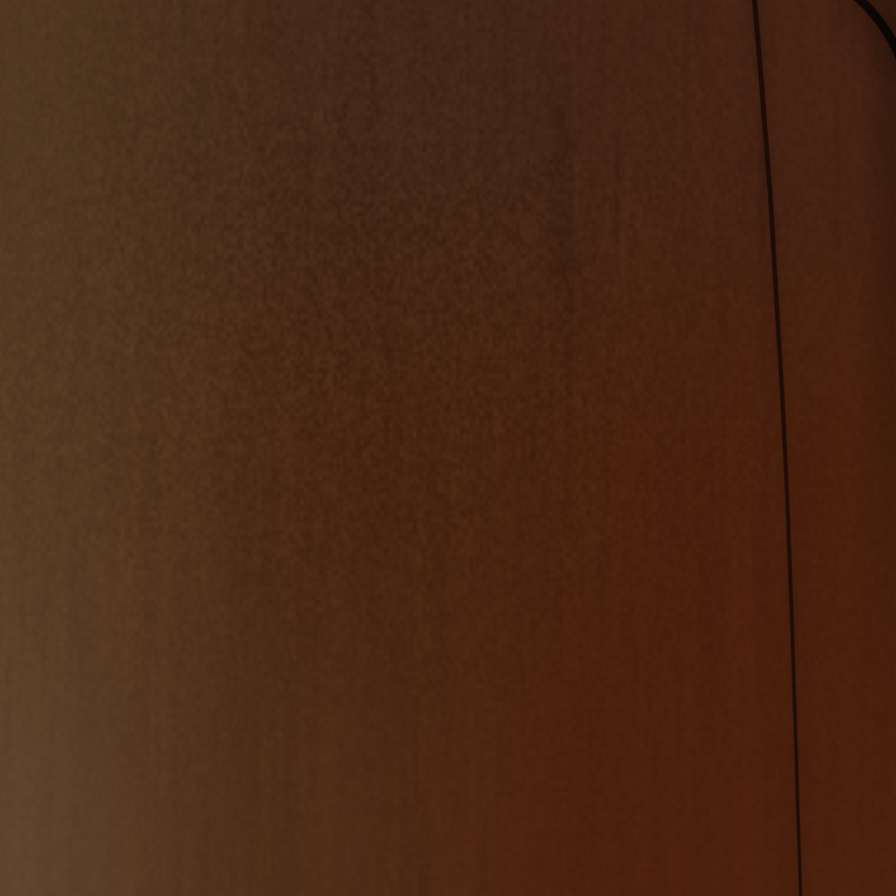
This texture is drawn by a WebGL 1 fragment shader. Its source:

```glsl
precision highp float;
// Dark brown wooden board with faint upright grain, fine speckle and a thin seam.
uniform vec2 u_resolution;

float hash(vec2 p) {
  vec3 q = fract(vec3(p.xyx) * 0.1031);
  q += dot(q, q.yzx + 33.33);
  return fract((q.x + q.y) * q.z);
}

float noise(vec2 p) {
  vec2 cell = floor(p);
  vec2 f = fract(p);
  f = f * f * (3.0 - 2.0 * f);
  float low = mix(hash(cell), hash(cell + vec2(1.0, 0.0)), f.x);
  float high = mix(hash(cell + vec2(0.0, 1.0)), hash(cell + 1.0), f.x);
  return mix(low, high, f.y);
}

float fbm(vec2 p) {
  float sum = 0.0;
  float weight = 0.5;
  for (int i = 0; i < 4; i++) {
    sum += weight * noise(p);
    p = p * 2.03 + 17.7;
    weight *= 0.5;
  }
  return sum;
}

// Broad light: pale olive at the left, red-brown at the lower right.
vec3 stain(vec2 uv) {
  vec3 top = mix(vec3(0.315, 0.215, 0.125), vec3(0.260, 0.150, 0.090), smoothstep(0.0, 0.45, uv.x));
  top = mix(top, vec3(0.275, 0.135, 0.075), smoothstep(0.45, 0.9, uv.x));
  vec3 middle = mix(vec3(0.340, 0.235, 0.140), vec3(0.282, 0.145, 0.065), smoothstep(-0.05, 0.45, uv.x));
  middle = mix(middle, vec3(0.290, 0.125, 0.048), smoothstep(0.4, 0.85, uv.x));
  vec3 bottom = mix(vec3(0.375, 0.270, 0.180), vec3(0.310, 0.180, 0.095), smoothstep(-0.05, 0.35, uv.x));
  bottom = mix(bottom, vec3(0.300, 0.130, 0.050), smoothstep(0.3, 0.7, uv.x));
  vec3 color = mix(bottom, middle, smoothstep(0.0, 0.5, uv.y));
  return mix(color, top, smoothstep(0.45, 0.9, uv.y));
}

void main() {
  vec2 uv = gl_FragCoord.xy / u_resolution;
  float pixel = 1.0 / min(u_resolution.x, u_resolution.y);
  vec3 color = stain(uv + 0.05 * (fbm(uv * vec2(5.0, 2.5)) - 0.47));

  // Upright grain, gently bent.
  float bend = uv.x + 0.02 * (noise(uv * vec2(3.0, 2.0) + 4.0) - 0.5);
  float grain = fbm(vec2(bend * 55.0, uv.y * 2.2)) - 0.47;
  float fine = noise(vec2(bend * 150.0, uv.y * 6.0)) - 0.5;
  float patches = smoothstep(0.3, 0.7, noise(uv * vec2(4.0, 3.0) + 9.0));
  color *= 1.0 + 0.08 * grain + 0.06 * fine * patches;

  // A few narrow dark veins toward the upper right.
  float vein = smoothstep(0.76, 0.95, noise(vec2(bend * 60.0, uv.y * 2.5 + 30.0)));
  color *= 1.0 - 0.11 * vein * smoothstep(0.4, 0.65, uv.x) * smoothstep(0.35, 0.75, uv.y);

  // Fine speckle, strongest above the centre.
  vec2 offset = (uv - vec2(0.38, 0.66)) / vec2(0.42, 0.38);
  float rough = 0.3 + 0.7 * exp(-dot(offset, offset));
  float speckle = noise(uv * vec2(270.0, 210.0)) + noise(uv * vec2(190.0, 150.0) + 51.0) - 1.0;
  color += vec3(0.040, 0.032, 0.024) * speckle * rough;

  // Thin seam, curving slightly from top to bottom.
  float seam = 0.893 - 0.02 * uv.y - 0.03 * uv.y * uv.y + 0.002 * (noise(vec2(uv.y * 9.0, 3.0)) - 0.5);
  float gap = abs(uv.x - seam);
  color *= 1.0 - 0.12 * exp(-gap * 110.0);
  float width = mix(0.0017, 0.0029, uv.y);
  color = mix(color, vec3(0.100, 0.040, 0.020), 0.9 * (1.0 - smoothstep(width - pixel, width + pixel, gap)));

  // Curved crack across the upper right corner, and the shaded edge.
  float arc = abs(length(uv - vec2(0.84, 0.87)) - 0.177);
  float corner = smoothstep(0.90, 0.95, uv.x) * smoothstep(0.90, 0.93, uv.y);
  color *= 1.0 - 0.25 * corner * exp(-arc * 45.0);
  color = mix(color, vec3(0.060, 0.025, 0.020), corner * (1.0 - smoothstep(0.005 - pixel, 0.005 + pixel, arc)));
  color *= 1.0 - 0.25 * smoothstep(0.95, 1.01, uv.x) * smoothstep(0.0, 1.0, uv.y);

  gl_FragColor = vec4(color, 1.0);
}
```
